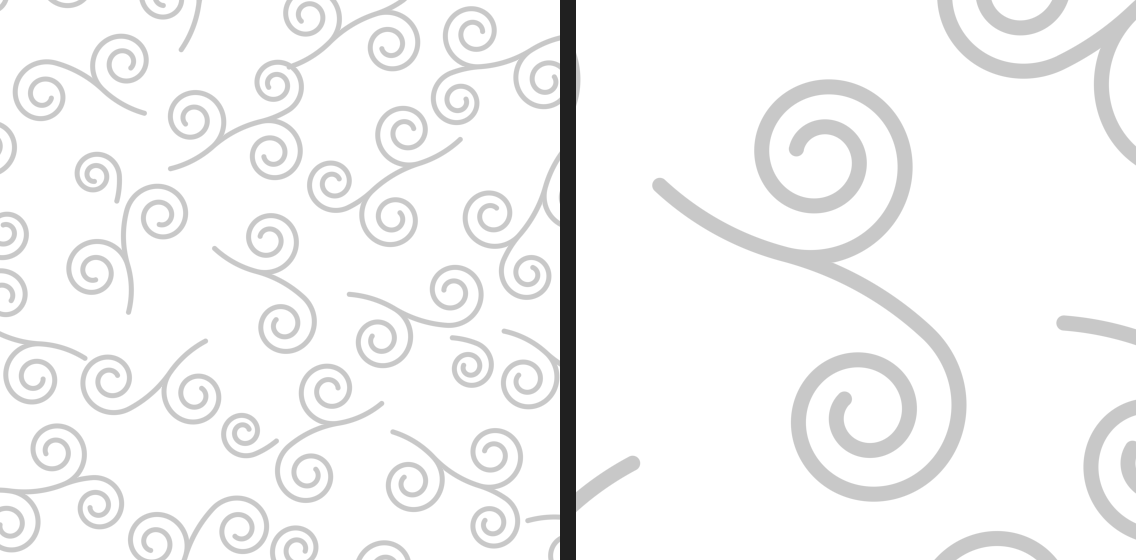
Left: the whole. Right: its middle third, enlarged.
This pattern is drawn by a Shadertoy shader. Its source:

```glsl
// Scattered sprigs of pale grey spiral curls on white.

const float PI = 3.14159265;
const float TAU = 6.2831853;

const vec3 PAPER = vec3(1.0);
const vec3 LINE = vec3(0.785);

const float CURL_SIZE = 0.0612;   // spiral radius at its stem, in canvas units
const float HALF_WIDTH = 0.0045;  // half of the stroke, in canvas units
const float SPACING = 4.58;       // distance of sprigs, in curl units
const float SPIRAL_SWEEP = 1.75 * TAU;
const float SPIRAL_TILT = 0.1;    // inward lean of the spiral where it starts

vec2 rotate(vec2 p, float angle) {
    float c = cos(angle), s = sin(angle);
    return vec2(c * p.x - s * p.y, s * p.x + c * p.y);
}

vec3 hash3(vec2 cell) {
    vec3 q = fract(vec3(cell.xyx) * vec3(0.1031, 0.1030, 0.0973) + 0.37);
    q += dot(q, q.yxz + 33.33);
    return fract((q.xxy + q.yzz) * q.zyx);
}

// Arc leaving the origin upwards and bending to the right.
float arcDistance(vec2 p, float radius, float bend) {
    vec2 q = p - vec2(radius, 0.0);
    float angle = clamp(atan(q.y, -q.x), 0.0, bend);
    return length(q - radius * vec2(-cos(angle), sin(angle)));
}

float spiralRadius(float u) {
    return 0.25 + 0.4 * u + 0.35 * u * u;
}

// Spiral leaving the origin upwards and winding clockwise to its centre.
float spiralDistance(vec2 p) {
    vec2 q = p - vec2(cos(SPIRAL_TILT), sin(SPIRAL_TILT));
    float start = PI + SPIRAL_TILT;
    float stop = start - SPIRAL_SWEEP;
    float d = length(q - spiralRadius(0.0) * vec2(cos(stop), sin(stop)));
    float wound = mod(start - atan(q.y, q.x), TAU);
    for (int turn = 0; turn < 2; turn++) {
        float sweep = wound + TAU * float(turn);
        if (sweep <= SPIRAL_SWEEP) {
            d = min(d, abs(length(q) - spiralRadius(1.0 - sweep / SPIRAL_SWEEP)));
        }
    }
    return d;
}

// Stem plus spiral; moves p to the fork, mirrored for the next curl.
float curl(inout vec2 p, float stemLength, float bend) {
    float radius = stemLength / bend;
    float d = arcDistance(p, radius, bend);
    p = rotate(p - radius * vec2(1.0 - cos(bend), sin(bend)), bend);
    d = min(d, spiralDistance(p));
    p.x = -p.x;
    return d;
}

// Two or three curls on alternating sides; the last may stand apart.
float sprigDistance(vec2 p, float kind, float bend) {
    bool isPair = kind < 0.15;
    bool isApart = kind > 0.85;
    p += isPair ? vec2(0.5, 1.85) : vec2(0.75, 2.2);
    float d = curl(p, 1.4, bend);
    d = min(d, curl(p, 1.6, bend));
    if (!isPair) {
        float size = isApart ? 0.72 : 0.85;
        p = (p - (isApart ? vec2(0.35, 0.2) : vec2(0.0))) / size;
        d = min(d, size * curl(p, 1.0, 0.3));
    }
    return d;
}

// Nearest sprig on a staggered lattice, each turned and mirrored at random.
float sprigField(vec2 p) {
    float d = 10.0;
    float rowHeight = SPACING * 0.866;
    float nearRow = round(p.y / rowHeight);
    for (int j = -1; j <= 1; j++) {
        float row = nearRow + float(j);
        float stagger = 0.5 * mod(row, 2.0);
        float nearColumn = round(p.x / SPACING - stagger);
        for (int i = -1; i <= 1; i++) {
            float column = nearColumn + float(i);
            vec2 local = p - vec2((column + stagger) * SPACING, row * rowHeight);
            if (length(local) > 3.0) continue;
            vec3 rnd = hash3(vec2(column, row) + 17.0);
            local = rotate(local, rnd.x * TAU);
            if (fract(rnd.y * 7.0) < 0.5) local.x = -local.x;
            d = min(d, sprigDistance(local, rnd.z, mix(0.44, 0.56, rnd.y)));
        }
    }
    return d;
}

void mainImage(out vec4 fragColor, in vec2 fragCoord) {
    vec2 uv = fragCoord / iResolution.y;
    float pixel = 1.0 / iResolution.y;
    vec2 p = rotate(uv + vec2(0.13, 0.07), 0.3) / CURL_SIZE;
    float d = sprigField(p) * CURL_SIZE - HALF_WIDTH;
    float ink = 1.0 - smoothstep(-0.75 * pixel, 0.75 * pixel, d);
    fragColor = vec4(mix(PAPER, LINE, ink), 1.0);
}
```
